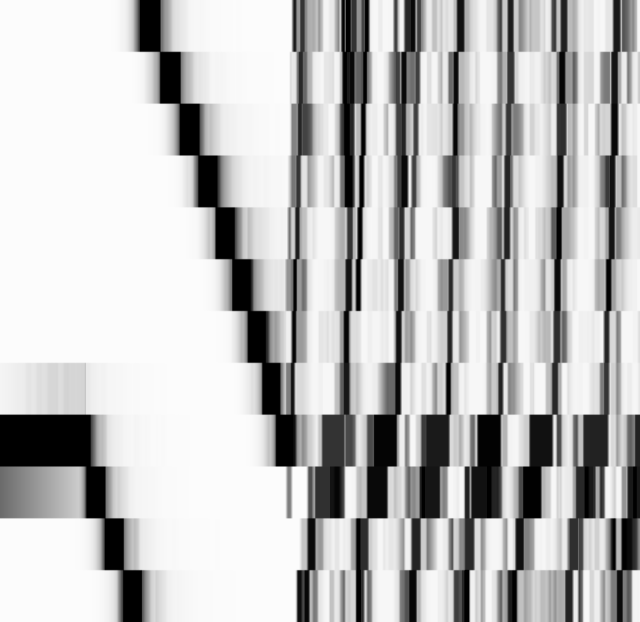
A WebGL 2 fragment shader for this pattern:

```glsl
#version 300 es
precision highp float;
// Stepped rows of blurred black bars: two falling diagonals beside a fan of streaks.

#define ROWS 12.0
#define SPAN 768.0      // horizontal design units across the canvas
#define PERIOD 62.7     // distance between fan lines
#define STREAK 6.5      // width of one grey streak
#define EDGE 2.2        // softness of black edges
#define HALO 0.42       // grey beside each fan line
#define PAPER 0.99

uniform vec2 u_resolution;
out vec4 fragColor;

// Per row, top to bottom: first fan line, its half width, streak activity.
const float FAN_X[12] = float[](363., 361., 360., 358., 357., 354., 353., 351., 400., 389., 374., 368.);
const float FAN_W[12] = float[](3.5, 3.5, 3.2, 3.2, 3., 2.8, 3., 2.8, 14., 11.5, 5., 3.7);
const float ACTIVITY[12] = float[](.75, .62, .55, .45, .34, .3, .32, .38, .5, .65, .8, .85);

float hash(vec2 p) {
    return fract(sin(dot(p, vec2(127.1, 311.7))) * 43758.5453);
}

// Blocky noise with softened joints between the streaks.
float streaks(float x, float seed) {
    float t = x / STREAK;
    float cell = floor(t);
    float blend = smoothstep(0.45, 1.0, fract(t));
    return mix(hash(vec2(cell, seed)), hash(vec2(cell + 1.0, seed)), blend);
}

float band(float d, float halfWidth) {
    return 1.0 - smoothstep(halfWidth - EDGE, halfWidth + EDGE, abs(d));
}

// A black bar with a short shade on its left and a long one on its right.
float bar(float d, float halfWidth, float tail, float grain) {
    float away = max(abs(d) - halfWidth, 0.0);
    float left = 0.6 * exp(-away / 7.0);
    float right = 0.55 * exp(-away / 10.0) + tail * exp(-away / 38.0);
    float shade = (d < 0.0 ? left : right) * (0.65 + 0.6 * grain);
    return max(band(d, halfWidth), shade * smoothstep(0.0, 4.0, abs(d)));
}

float diagonals(float x, float r, float grain, float fanStart) {
    float dark = 0.0;
    // Long diagonal, slightly steeper toward its end.
    if (r < 8.5) {
        float center = 180.0 + 25.0 * r - 0.6 * r * r;
        dark = bar(x - center, 13.5 - 0.25 * r, 0.05 + 0.022 * r, grain);
    } else if (r < 9.5) {
        dark = 0.5 * band(x - 347.0, 3.0);
    }
    // Short diagonal, fed by a horizontal bar on the left.
    float low = 0.0;
    if (r > 8.5) {
        low = bar(x - 115.0 - 22.0 * (r - 9.0), 12.5, 0.07, grain);
        if (r < 9.5) low = max(low, mix(0.58, 0.16, x / 103.0) * step(x, 103.0));
    } else if (r > 7.5) {
        low = x < 100.0 ? 1.0 : bar(x - 97.0, 13.0, 0.1, grain);
    } else if (r > 6.5) {
        low = x < 103.0 ? mix(0.03, 0.2, x / 103.0) : 0.07 * exp((103.0 - x) / 35.0);
        low *= 0.8 + 0.4 * grain;
    }
    float fade = 1.0 - smoothstep(fanStart - 2.0, fanStart + 8.0, x);
    dark = dark > 0.85 ? dark : dark * fade;
    return max(dark, low * fade);
}

float fan(float x, float r, float grain) {
    int i = int(r);
    float q = x - FAN_X[i];
    float k = floor(q / PERIOD + 0.5);
    float d = q - k * PERIOD;
    float w = FAN_W[i];
    float density = ACTIVITY[i];

    // Main lines, each a little different in width and position.
    float vary = hash(vec2(k, r + 51.0));
    float body = band(d - (vary - 0.5) * 4.0 * step(0.5, k), w + 1.5 * vary * step(0.5, k));
    body *= 0.78 + 0.22 * hash(vec2(k + 9.0, r));

    // Grey streaks, dense near the lines and sparse in the gaps.
    float closeness = 1.0 - smoothstep(w + 5.0, w + 23.0, abs(d));
    float grey = HALO * closeness * grain * (0.6 + density);
    grey += density * pow(grain, 3.0) * mix(0.3, 0.75, closeness);
    float dark = max(body, grey + 0.02);

    // Extra strands that merge into the second and third lines.
    for (int s = 0; s < 2; s++) {
        float n = float(s);
        float keep = step(r, 5.5 - 2.0 * n) * (1.0 - 0.25 * n);
        dark = max(dark, keep * band(x - 440.0 + 2.0 * r - n * 63.0, 3.2));
        float joinX = 412.0 + 2.2 * r + n * 63.0;
        dark = max(dark, keep * step(r, 3.5) * band(x - joinX, 2.5 + 1.1 * r));
    }
    float start = FAN_X[i] - w - 9.0;
    return dark * smoothstep(start - 2.0, start + 3.0, x);
}

float darkness(float x, float r) {
    r = clamp(r, 0.0, ROWS - 1.0);
    int i = int(r);
    float grain = streaks(x, r * 3.7 + 2.0);
    float fanStart = FAN_X[i] - FAN_W[i] - 9.0;
    return max(diagonals(x, r, grain, fanStart), fan(x, r, grain));
}

void main() {
    vec2 uv = gl_FragCoord.xy / u_resolution;
    float x = uv.x * SPAN;
    float t = (1.0 - uv.y) * ROWS;

    // Blend the two nearest rows across about one pixel.
    float joint = floor(t + 0.5);
    float pixel = ROWS / u_resolution.y;
    float lower = smoothstep(-pixel, pixel, t - joint);
    float dark = mix(darkness(x, joint - 1.0), darkness(x, joint), lower);
    fragColor = vec4(vec3(PAPER * (1.0 - clamp(dark, 0.0, 1.0))), 1.0);
}
```
